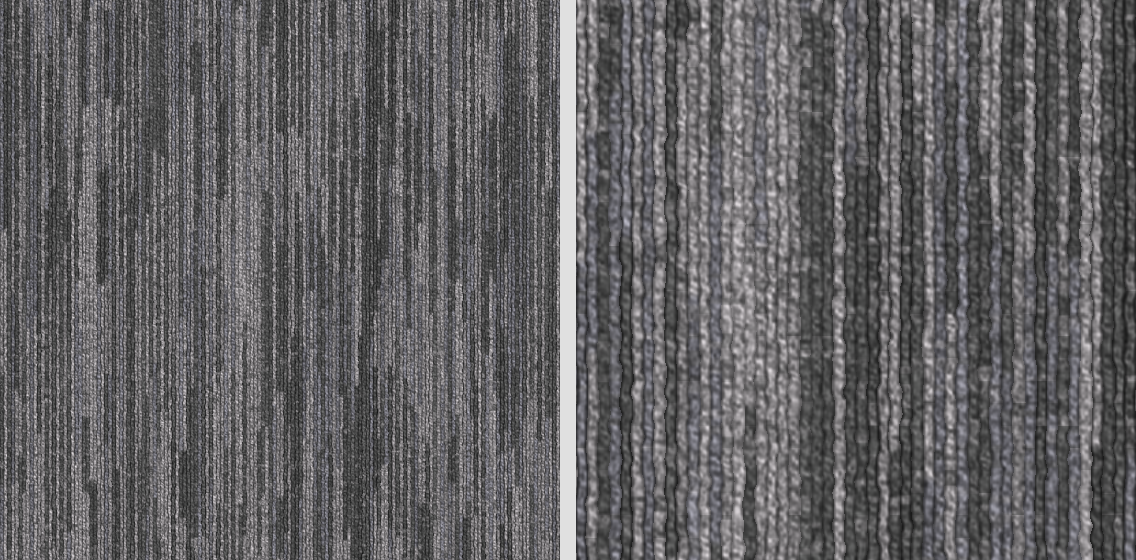
Left: the whole. Right: its middle third, enlarged.
Reproduce this texture procedurally as a WebGL 1 fragment shader.

```glsl
precision highp float;
uniform vec2 u_resolution;

#define COLUMNS 150.0
#define STITCHES 150.0
#define SEGMENTS 3.6
#define WOBBLE 0.38
#define GAP_DEPTH 0.48
#define LOOP_DEPTH 0.13
#define GRAIN 0.50
#define FLECKS 0.65
#define SILVER vec3(0.518, 0.506, 0.514)
#define SLATE vec3(0.420, 0.418, 0.448)
#define CHARCOAL vec3(0.288, 0.289, 0.288)

float hash(vec2 p) {
  vec3 q = fract(vec3(p.xyx) * 0.1031);
  q += dot(q, q.yzx + 33.33);
  return fract((q.x + q.y) * q.z);
}

float noise(vec2 p) {
  vec2 cell = floor(p);
  vec2 f = fract(p);
  f = f * f * (3.0 - 2.0 * f);
  float low = mix(hash(cell), hash(cell + vec2(1.0, 0.0)), f.x);
  float high = mix(hash(cell + vec2(0.0, 1.0)), hash(cell + 1.0), f.x);
  return mix(low, high, f.y);
}

// Colour of one dyed length; silver and charcoal favour alternate columns
vec3 yarnColor(float strand, float segment, float parity) {
  vec2 id = vec2(strand, segment);
  float pick = hash(id + 17.3) + 0.34 * (parity - 0.5);
  vec3 color = pick < 0.40 ? CHARCOAL : (pick < 0.58 ? SLATE : SILVER);
  return color * mix(0.9, 1.1, hash(id + 71.9));
}

// Yarn lengths meet at jittered heights; a few neighbours change together
vec3 strandColor(float column, float y) {
  float pair = floor(column / 2.0) + 300.0;
  float strand = hash(vec2(pair, 5.0)) < 0.25 ? pair : column;
  float parity = mod(column, 2.0);
  float rate = SEGMENTS * mix(0.5, 1.7, hash(vec2(strand, 9.0)));
  float v = y * rate + 20.0 * hash(vec2(strand, 2.0));
  float segment = floor(v);
  float seam = mix(0.1, 0.9, hash(vec2(strand, segment + 40.0)));
  float blend = smoothstep(-0.003, 0.003, (fract(v) - seam) / rate);
  vec3 below = yarnColor(strand, segment, parity);
  vec3 above = yarnColor(strand, segment + 1.0, parity);
  return mix(below, above, blend);
}

void main() {
  vec2 uv = gl_FragCoord.xy / u_resolution;

  // Slightly wavering columns of tufts
  float u = uv.x * COLUMNS + 4.0;
  u += WOBBLE * (noise(vec2(u * 0.9, uv.y * STITCHES)) - 0.5);
  float column = floor(u);
  float across = fract(u) - 0.5;
  vec3 color = strandColor(column, uv.y);

  // Stray fibres mix the yarns in short flecks
  float fleck = noise(vec2(column * 3.7, uv.y * STITCHES * 1.3));
  float strayTone = hash(vec2(column, floor(uv.y * STITCHES * 0.5)));
  vec3 stray = mix(CHARCOAL, SILVER, strayTone);
  color = mix(color, stray, FLECKS * smoothstep(0.5, 0.85, fleck));

  // Rounded pile, uneven loops and dark gaps
  float gap = smoothstep(0.16, 0.5, abs(across));
  float drift = 1.6 * noise(vec2(column * 5.3, uv.y * STITCHES * 0.4));
  float phase = uv.y * STITCHES + drift + 0.6 * across;
  float loops = cos(6.28318 * phase);
  float gapDepth = GAP_DEPTH * mix(0.5, 1.3, hash(vec2(column, 88.0)));
  float shade = 1.07 - gapDepth * gap + LOOP_DEPTH * loops * (1.0 - gap);

  // Fine fibre grain and broad wear
  float grain = noise(uv * vec2(430.0, 330.0)) - 0.5;
  grain += 0.6 * (noise(uv * vec2(510.0, 490.0) + 91.0) - 0.5);
  float wear = noise(uv * vec2(9.0, 4.0) + 7.0) - 0.5;
  shade *= 1.0 + GRAIN * grain + 0.06 * wear;

  gl_FragColor = vec4(clamp(color * shade, 0.0, 1.0), 1.0);
}
```
